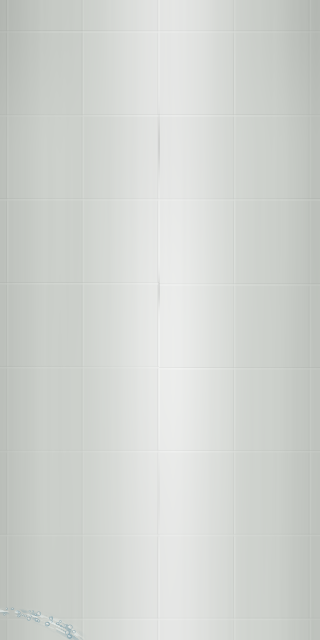
This texture is drawn by a WebGL 2 fragment shader. Its source:

```glsl
#version 300 es
precision highp float;
uniform vec2 u_resolution;
out vec4 outColor;

float hash(vec2 p) {
  return fract(sin(dot(p, vec2(127.1, 311.7))) * 43758.5453);
}

float noise(vec2 p) {
  vec2 i = floor(p), f = fract(p);
  f = f * f * (3.0 - 2.0 * f);
  return mix(mix(hash(i), hash(i + vec2(1, 0)), f.x),
             mix(hash(i + vec2(0, 1)), hash(i + vec2(1, 1)), f.x), f.y);
}

float bell(float x, float width) {
  return exp(-x * x / (width * width));
}

// Soft stroke of a given half width around distance zero
float stroke(float d, float halfWidth, float px) {
  return 1.0 - smoothstep(halfWidth - 0.5 * px, halfWidth + 0.7 * px, abs(d));
}

// Vertical sheen down the middle, darker sides and upper corners
vec3 sheen(vec2 p) {
  float side = abs(p.x - 0.5);
  float glow = bell(p.x - 0.53, 0.18);
  float light = 0.803 + 0.095 * glow;
  light += 0.026 * bell(p.y - 0.9, 0.5) * glow;
  light -= 0.055 * smoothstep(0.34, 0.5, side);
  light -= 0.035 * smoothstep(1.5, 2.0, p.y) * smoothstep(0.1, 0.5, side);
  vec3 tint = vec3(-0.006, 0.010, -0.010);
  return light + tint * (1.0 - 0.75 * glow);
}

// Pale joint with a thin shadow along one side
float joint(float d, float px) {
  return 0.022 * stroke(d, 0.0028, px) - 0.042 * stroke(d - 0.0035, 0.0010, px);
}

// Thin arc of water with scattered bubbles
vec3 splash(vec3 color, vec2 p, float px) {
  vec3 waterBlue = vec3(0.48, 0.62, 0.67);
  float arc = p.y - 0.09 + 1.4 * p.x * p.x;
  float reach = smoothstep(0.28, 0.22, p.x);
  float spread = 0.006 + 0.06 * p.x;
  float ripple = noise(vec2(p.x * 55.0, arc * 190.0));
  float sheet = bell(arc, spread) * reach;
  color = mix(color, waterBlue, 0.5 * sheet * smoothstep(0.58, 0.8, ripple));
  color = mix(color, vec3(0.93, 0.96, 0.96), 0.6 * sheet * smoothstep(0.4, 0.2, ripple));
  for (int i = 0; i < 36; i++) {
    float id = float(i);
    float x = 0.25 * hash(vec2(id, 1.0));
    float lift = (hash(vec2(id, 2.0)) - 0.5) * (0.02 + 0.1 * x);
    vec2 q = p - vec2(x, 0.09 - 1.4 * x * x + lift);
    float radius = mix(0.002, 0.009, pow(hash(vec2(id, 3.0)), 3.0));
    float rim = stroke(length(q) - radius, 0.0008, px);
    float glint = stroke(length(q + radius * vec2(0.3, -0.3)), 0.3 * radius, px);
    color = mix(color, waterBlue, 0.55 * rim);
    color = mix(color, vec3(0.96), 0.6 * glint);
  }
  return color;
}

void main() {
  vec2 p = gl_FragCoord.xy / u_resolution * vec2(1.0, 2.0);
  float px = 1.0 / u_resolution.x;
  vec3 color = sheen(p);

  // Tile grid; the right half sits slightly lower near mid height
  vec2 pitch = vec2(0.2365, 0.2622);
  float slip = 0.005 * step(0.497, p.x) * bell(p.y - 1.0, 0.25);
  vec2 grid = (p - vec2(0.0235, 0.065 - slip)) / pitch;
  vec2 tile = floor(grid);
  vec2 local = (fract(grid + 0.5) - 0.5) * pitch;

  // Small shade changes and faint upright brushing
  color += 0.008 * (hash(tile) - 0.5);
  color += 0.008 * (noise(vec2(p.x * 85.0, p.y * 1.5)) - 0.5);
  color -= 0.006 * smoothstep(0.4, 1.0, fract(grid.x)) * step(p.x, 0.5);

  // Joints fade and strengthen from tile to tile
  float wearX = 0.55 + 0.6 * noise(vec2(round(grid.x) * 7.0, p.y * 4.0));
  float wearY = 0.5 + 0.6 * noise(vec2(p.x * 5.0, round(grid.y) * 7.0));
  color += wearX * joint(-local.x, px) * (1.0 - 0.6 * stroke(local.y, 0.004, px));
  color += wearY * joint(local.y, px);

  // Worn dark stretches of the middle joint
  float worn = bell(p.y - 1.55, 0.09) + bell(p.y - 1.09, 0.05) + 0.4 * bell(p.y - 0.45, 0.12);
  color -= 0.13 * worn * stroke(p.x - 0.497, 0.0018, px);

  color = splash(color, p, px);
  outColor = vec4(clamp(color, 0.0, 1.0), 1.0);
}
```
